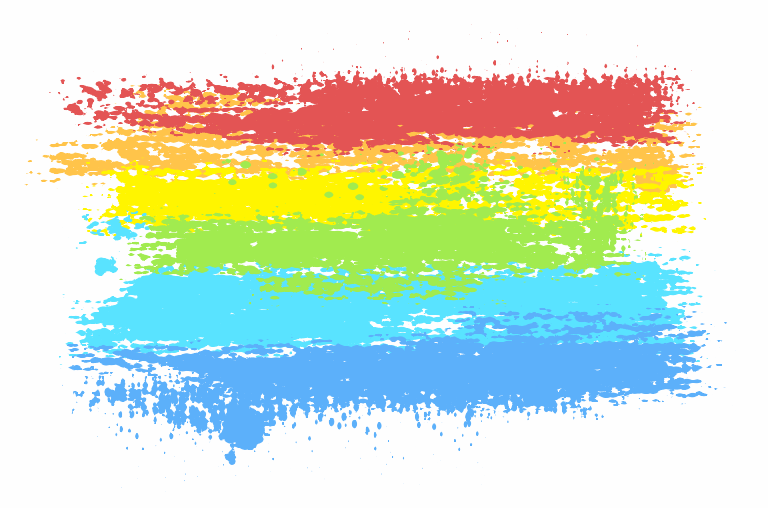
Give the GLSL for this background, as a Shadertoy shader.

```glsl
// Six dry-brush paint bands on white paper, stacked as a ragged rainbow.
// Each band is a box distance roughened by stretched cellular noise, which
// frays its edges and opens holes; sized cells add flung droplets.

const vec3 PAPER  = vec3(0.995);
const vec3 RED    = vec3(0.89, 0.33, 0.33);
const vec3 ORANGE = vec3(1.00, 0.77, 0.29);
const vec3 YELLOW = vec3(1.00, 0.96, 0.00);
const vec3 GREEN  = vec3(0.63, 0.92, 0.31);
const vec3 CYAN   = vec3(0.35, 0.89, 1.00);
const vec3 BLUE   = vec3(0.36, 0.69, 0.98);

const float WIDTH = 1.515;             // canvas width when its height is 1
const float ROUGHNESS = 0.085;         // how far noise moves an edge
const float END_FRAY = 0.4;            // lower values fray the ends further
const vec2 STREAK = vec2(14.0, 75.0);  // cells drawn out along the brush
const vec2 CLOT = vec2(34.0, 48.0);    // nearly round cells
const vec2 HAIR = vec2(75.0, 24.0);    // cells drawn out up and down
const vec2 FINE = vec2(58.0, 88.0);    // small grain in every band

vec3 hash(vec2 c) {
    vec3 h = fract(vec3(c.xyx) * vec3(0.1031, 0.1030, 0.0973));
    h += dot(h, h.yxz + 33.33);
    return fract((h.xxy + h.yzz) * h.zyx);
}

// x: distance to the nearest cell point, y: random value of that cell
vec2 cellular(vec2 p) {
    vec2 home = floor(p), nearest = vec2(9.0, 0.0);
    for (int j = -1; j <= 1; j++)
    for (int i = -1; i <= 1; i++) {
        vec2 c = home + vec2(i, j);
        vec3 h = hash(c + 200.0);
        float d = length(c + h.xy - p);
        if (d < nearest.x) nearest = vec2(d, h.z);
    }
    return nearest;
}

float cover(float field) {
    return smoothstep(0.0, max(fwidth(field), 1e-5), field);
}

float grain(vec2 p, vec2 scale, float seed) {
    float broad = cellular(p * scale + seed * 7.3).x;
    float fine = cellular(p * FINE + seed * 11.7).x;
    return 0.5 - 0.6 * broad - 0.4 * fine;
}

// span: left and right; rise: bottom and top; body: solidity inside
float stroke(vec2 p, vec2 span, vec2 rise, float body, vec2 scale, float seed) {
    float side = min(p.x - span.x, span.y - p.x) * END_FRAY;
    float d = min(side, min(p.y - rise.x, rise.y - p.y));
    return cover(min(d, body) + ROUGHNESS * grain(p, scale, seed));
}

float blot(vec2 p, vec2 centre, vec2 radius, float seed) {
    float d = (1.0 - length((p - centre) / radius)) * min(radius.x, radius.y);
    return cover(d + 0.3 * ROUGHNESS * grain(p, CLOT, seed));
}

// Droplets that shrink away from a level, within a span
float spray(vec2 p, vec2 span, float level, float reach, vec2 scale, float seed) {
    vec2 cell = cellular(p * scale + seed * 5.1);
    float beyond = max(span.x - p.x, p.x - span.y);
    float fade = exp(-abs(p.y - level) / reach) * smoothstep(0.06, -0.06, beyond);
    return cover(0.75 * cell.y * cell.y * fade - 0.08 - cell.x);
}

// Bell-shaped weight around a place
float bell(vec2 p, vec2 centre, vec2 radius) {
    vec2 q = (p - centre) / radius;
    return exp(-dot(q, q));
}

void mainImage(out vec4 fragColor, in vec2 fragCoord) {
    vec2 p = fragCoord / iResolution.xy * vec2(WIDTH, 1.0);
    float x = p.x, top, bottom, body;
    vec3 col = PAPER;

    // Orange: broken and dusty, with a heavy clot at the right
    top = 0.70 + 0.06 * smoothstep(0.12, 0.32, x);
    col = mix(col, ORANGE, stroke(p, vec2(0.12, 1.32), vec2(0.66, top), 0.006, STREAK, 1.0));
    col = mix(col, ORANGE, blot(p, vec2(1.292, 0.655), vec2(0.042, 0.038), 2.0));
    col = mix(col, ORANGE, stroke(p, vec2(0.31, 0.51), vec2(0.785, 0.806), 0.004, STREAK, 3.0));

    // Yellow: solid at the left, drier to the right
    body = mix(0.027, 0.003, smoothstep(0.65, 1.0, x));
    col = mix(col, YELLOW, stroke(p, vec2(0.23, 1.32), vec2(0.558, 0.659), body, STREAK, 4.0));

    // Cyan: sloping left shoulder and a scraped patch low in the middle
    top = 0.39 + 0.08 * smoothstep(0.18, 0.33, x) + 0.014 * smoothstep(1.0, 1.3, x);
    body = 0.03 - 0.043 * bell(p, vec2(0.86, 0.36), vec2(0.14, 0.022));
    col = mix(col, CYAN, stroke(p, vec2(0.185, 1.325), vec2(0.315, top), body, STREAK, 5.0));
    col = mix(col, CYAN, blot(p, vec2(0.207, 0.476), vec2(0.022, 0.015), 6.0));
    col = mix(col, CYAN, stroke(p, vec2(0.215, 0.25), vec2(0.54, 0.56), 0.004, CLOT, 7.0));

    // Blue: long solid sweep, hairy underside and a drip at the lower left
    top = 0.305 + 0.032 * smoothstep(0.3, 1.15, x);
    bottom = 0.285 - 0.07 * smoothstep(0.25, 0.55, x) + 0.015 * smoothstep(1.1, 1.3, x);
    col = mix(col, BLUE, stroke(p, vec2(0.18, 1.355), vec2(bottom, top), 0.032, STREAK, 8.0));
    col = mix(col, BLUE, stroke(p, vec2(0.95, 1.31), vec2(0.355, 0.372), 0.001, STREAK, 9.0));
    bottom = 0.215 - 0.065 * smoothstep(0.2, 0.44, x) + 0.05 * smoothstep(0.5, 0.62, x);
    col = mix(col, BLUE, stroke(p, vec2(0.2, 1.13), vec2(bottom, 0.238), 0.006, HAIR, 10.0));
    col = mix(col, BLUE, blot(p, vec2(0.48, 0.155), vec2(0.045, 0.04), 11.0));
    col = mix(col, BLUE, blot(p, vec2(0.457, 0.115), vec2(0.008, 0.03), 12.0));
    col = mix(col, BLUE, spray(p, vec2(0.2, 1.0), 0.19, 0.09, vec2(70.0, 45.0), 13.0));

    // Green: lifts over the yellow to the right, patches over the cyan
    top = 0.563 + 0.055 * smoothstep(0.66, 0.9, x) - 0.02 * smoothstep(1.0, 1.12, x);
    body = mix(0.03, 0.003, smoothstep(0.555, 0.585, p.y));
    body -= 0.022 * smoothstep(0.95, 1.08, x);
    col = mix(col, GREEN, stroke(p, vec2(0.31, 1.2), vec2(0.472, top), body, STREAK, 14.0));
    col = mix(col, GREEN, stroke(p, vec2(0.54, 0.93), vec2(0.425, 0.455), 0.004, STREAK, 15.0));
    col = mix(col, GREEN, stroke(p, vec2(0.85, 0.92), vec2(0.62, 0.695), 0.008, CLOT, 16.0));
    col = mix(col, GREEN, stroke(p, vec2(1.155, 1.205), vec2(0.51, 0.65), 0.005, HAIR, 17.0));
    col = mix(col, GREEN, spray(p, vec2(0.4, 1.2), 0.65, 0.07, CLOT, 18.0));

    // Red: wedge that thickens rightwards, a beaded line above, flung drops
    top = 0.78 + 0.05 * smoothstep(0.5, 0.7, x);
    bottom = 0.765 - 0.052 * smoothstep(0.2, 0.65, x) + 0.014 * smoothstep(0.72, 0.88, x);
    col = mix(col, RED, stroke(p, vec2(0.21, 1.295), vec2(bottom, top), 0.026, STREAK, 19.0));
    col = mix(col, RED, stroke(p, vec2(0.18, 0.7), vec2(0.811, 0.825), 0.006, CLOT, 20.0));
    col = mix(col, RED, stroke(p, vec2(0.66, 1.29), vec2(0.8, 0.842), 0.01, HAIR, 21.0));
    col = mix(col, RED, blot(p, vec2(0.152, 0.783), vec2(0.016, 0.010), 22.0));
    col = mix(col, RED, spray(p, vec2(0.5, 1.3), 0.825, 0.075, vec2(65.0, 45.0), 23.0));

    fragColor = vec4(col, 1.0);
}
```
